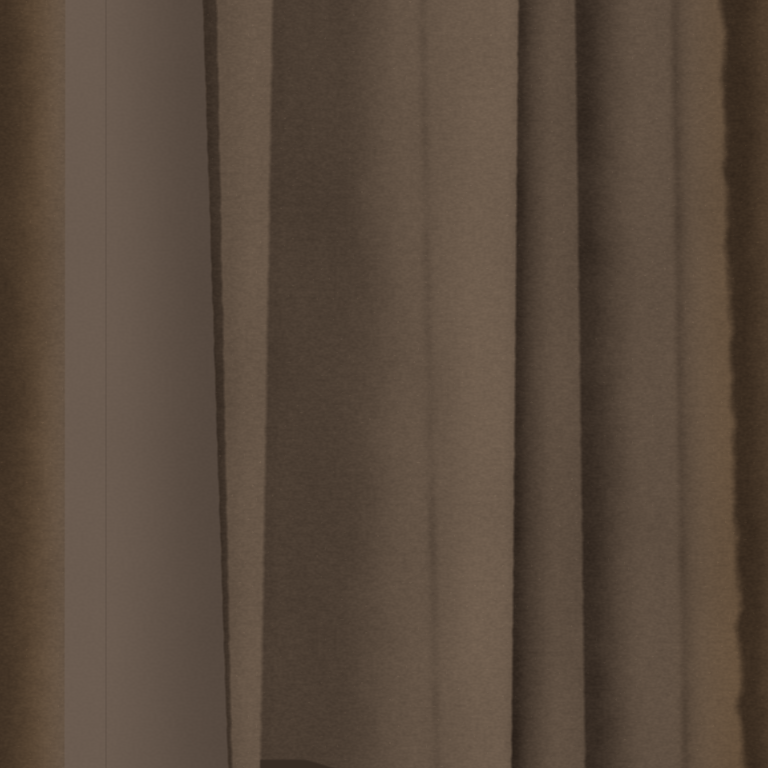
Write a three.js fragment shader that draws this texture.

```glsl
// Brown velvet curtain hanging in uneven vertical folds beside a smooth sheer panel
varying vec2 vUv;

const vec3 SHADOW = vec3(0.190, 0.150, 0.120);
const vec3 LIT = vec3(0.445, 0.375, 0.312);
const vec3 SHEER_TINT = vec3(0.99, 1.01, 1.06);
const vec3 WARM_TINT = vec3(1.02, 0.97, 0.87);

// Random gradient direction for a lattice cell
vec2 hashGradient(vec2 cell) {
  vec3 q = fract(vec3(cell.xyx) * vec3(0.1031, 0.1030, 0.0973));
  q += dot(q, q.yzx + 33.33);
  float angle = 6.2832 * fract((q.x + q.y) * q.z);
  return vec2(cos(angle), sin(angle));
}

// Gradient noise, roughly -0.7 to 0.7
float gradientNoise(vec2 p) {
  vec2 i = floor(p);
  vec2 f = fract(p);
  vec2 w = f * f * f * (f * (f * 6.0 - 15.0) + 10.0);
  float a = dot(hashGradient(i), f);
  float b = dot(hashGradient(i + vec2(1.0, 0.0)), f - vec2(1.0, 0.0));
  float c = dot(hashGradient(i + vec2(0.0, 1.0)), f - vec2(0.0, 1.0));
  float d = dot(hashGradient(i + vec2(1.0, 1.0)), f - vec2(1.0, 1.0));
  return mix(mix(a, b, w.x), mix(c, d, w.x), w.y);
}

float fbm(vec2 p) {
  float sum = 0.0;
  float gain = 1.0;
  for (int i = 0; i < 4; i++) {
    sum += gain * gradientNoise(p);
    p = p * 2.03 + 17.1;
    gain *= 0.5;
  }
  return sum;
}

// Position of a slanted edge given its bottom and top x
float edgeAt(vec2 bottomTop, float y) {
  return mix(bottomTop.x, bottomTop.y, y);
}

// Coverage to the right of an edge
float rightOf(float x, float edge, float soft) {
  return smoothstep(-soft, soft, x - edge);
}

// Lays a fold over the tone: shades run from tones.x to tones.y across ramp
float addFold(float tone, float x, float left, float right, vec2 tones, vec2 ramp, float soft) {
  float across = (x - left) / (right - left);
  float shade = mix(tones.x, tones.y, smoothstep(ramp.x, ramp.y, across));
  return mix(tone, shade, rightOf(x, left, soft));
}

// Narrow contact shadow, patchy along its length
float crease(vec2 p, float edge, float width, float patches) {
  float d = (p.x - edge) / width;
  float patchy = 0.65 + 0.7 * gradientNoise(vec2(edge * 40.0, p.y * patches));
  return exp(-d * d) * clamp(patchy, 0.0, 1.0);
}

float curtainTone(vec2 p, vec2 e[10]) {
  float y = p.y;
  float mottled = p.x + 0.008 * fbm(vec2(p.x * 22.0, y * 20.0));
  float x = p.x + 0.0015 * gradientNoise(vec2(p.x * 12.0, y * 65.0));
  float edge[10];
  for (int i = 0; i < 10; i++) edge[i] = edgeAt(e[i], y);

  // Left fold, sheer panel, its dark hem and the light strip
  float t = mix(0.24, 0.78, smoothstep(0.0, 0.080, mottled));
  t = addFold(t, p.x, edge[0], edge[1], vec2(0.91, 0.57), vec2(0.18, 1.05), 0.0015);
  t = addFold(t, x, edge[1], edge[2], vec2(0.14, 0.24), vec2(0.0, 1.0), 0.002);
  t = addFold(t, x, edge[2], edge[3], vec2(0.70, 0.83), vec2(0.0, 0.7), 0.0025);

  // Wide shaded fold and its bright neighbour
  float wide = addFold(0.0, mottled, edge[3], edge[4], vec2(0.41, 0.77), vec2(0.42, 0.96), 0.02);
  t = mix(t, max(wide, 0.37), rightOf(x, edge[3], 0.0035));
  t = addFold(t, x, edge[4], edge[5], vec2(0.78, 0.93), vec2(0.0, 0.6), 0.004);

  // Deep folds on the right, dark where they tuck under
  float tuck = mix(0.12, 0.24, y);
  t = addFold(t, x, edge[5], edge[6], vec2(tuck, 0.70), vec2(-0.05, 0.65), 0.0025);
  float deep = mix(0.18, 0.72, smoothstep(0.0, 0.085, mottled - edge[6]));
  t = mix(t, deep, rightOf(x, edge[6], 0.003));
  t = addFold(t, x, edge[7], edge[8], vec2(0.60, 0.77), vec2(0.0, 0.5), 0.005);
  t = addFold(t, mottled, edge[8], edge[9], vec2(0.13, 0.48), vec2(0.25, 1.0), 0.007);

  // Patchy creases where folds meet
  t -= 0.20 * crease(p, edge[4] + 0.003, 0.006, 18.0);
  t -= 0.22 * crease(p, edge[5] + 0.004, 0.010, 14.0);
  t -= 0.16 * crease(p, edge[6] + 0.012, 0.020, 16.0);
  t -= 0.17 * crease(p, edge[7] + 0.003, 0.007, 15.0);
  return t;
}

void main() {
  vec2 p = vUv;
  // Fold edges as bottom x and top x
  vec2 e[10];
  e[0] = vec2(0.084, 0.085); e[1] = vec2(0.297, 0.264);
  e[2] = vec2(0.302, 0.282); e[3] = vec2(0.339, 0.355);
  e[4] = vec2(0.566, 0.547); e[5] = vec2(0.666, 0.675);
  e[6] = vec2(0.762, 0.749); e[7] = vec2(0.889, 0.875);
  e[8] = vec2(0.966, 0.940); e[9] = vec2(1.020, 1.010);
  float sheer = rightOf(p.x, edgeAt(e[0], p.y), 0.0015)
              * (1.0 - rightOf(p.x, edgeAt(e[1], p.y), 0.0015));
  float tone = curtainTone(p, e);

  // Broad wear, brushed nap and fine pile
  float wear = fbm(p * vec2(9.0, 5.0));
  float nap = fbm(p * vec2(75.0, 130.0));
  float pile = gradientNoise(p * vec2(210.0, 290.0));
  float glint = smoothstep(0.38, 0.65, gradientNoise(p * vec2(190.0, 230.0) + 51.0));
  tone += mix(0.07, 0.025, sheer) * wear;
  tone += mix(0.075, 0.012, sheer) * nap + mix(0.10, 0.045, sheer) * pile;
  tone += 0.13 * glint * (1.0 - sheer);

  // Thin seam in the panel and shaded gap under the wide fold
  tone -= 0.10 * (1.0 - smoothstep(0.0005, 0.0018, abs(p.x - 0.138)));
  float gapHeight = 0.012 * (1.0 - smoothstep(0.39, 0.445, p.x));
  float gap = rightOf(p.x, 0.339, 0.002) * (1.0 - smoothstep(gapHeight - 0.003, gapHeight + 0.001, p.y));
  tone = mix(tone, 0.12, gap);

  vec3 color = mix(SHADOW, LIT, clamp(tone, -0.3, 1.15));
  float warmth = max(1.0 - smoothstep(0.03, 0.10, p.x), smoothstep(0.86, 0.98, p.x));
  color *= mix(vec3(1.0), WARM_TINT, warmth * (1.0 - sheer));
  color *= mix(vec3(1.0), SHEER_TINT, sheer);
  gl_FragColor = vec4(color, 1.0);
}
```
